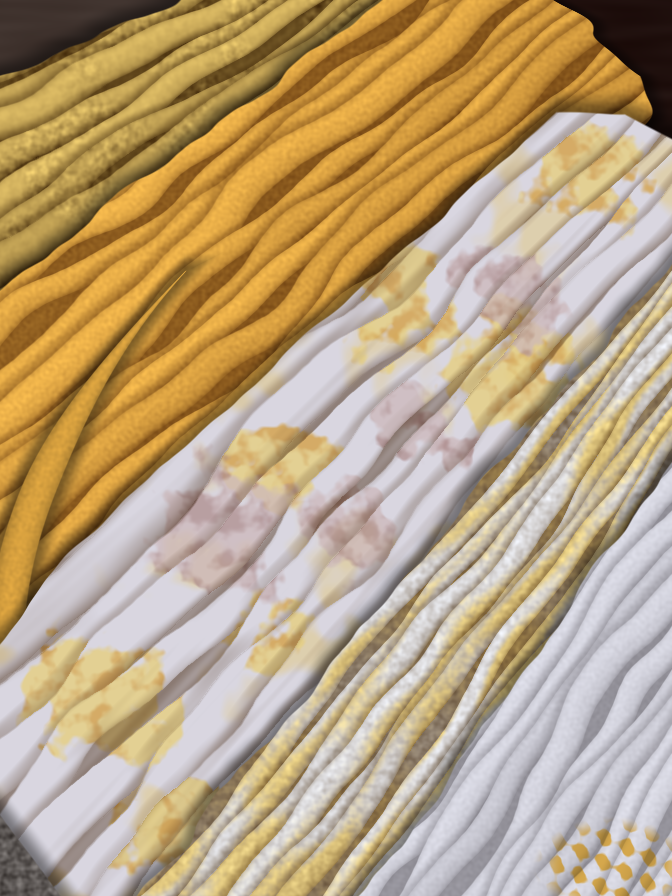
Write a Shadertoy shader that draws this texture.

```glsl
// Bundles of torn fabric strips fanning diagonally: terry, fleece, floral cotton, white strips.
// Each bundle is a wedge between two lines, filled by a loop of wavering strands, then
// textured with gradient noise and laid over the previous bundle with a soft shadow.

vec2 hash2(vec2 p) {
    p = vec2(dot(p, vec2(127.1, 311.7)), dot(p, vec2(269.5, 183.3)));
    return fract(sin(p) * 43758.5) * 2.0 - 1.0;
}

float noise(vec2 p) {
    vec2 i = floor(p), f = fract(p), w = f * f * (3.0 - 2.0 * f), e = vec2(0, 1);
    float low = mix(dot(hash2(i), f), dot(hash2(i + e.yx), f - e.yx), w.x);
    float high = mix(dot(hash2(i + e), f - e), dot(hash2(i + 1.0), f - 1.0), w.x);
    return mix(low, high, w.y);
}

float fbm(vec2 p) {
    return noise(p) + 0.5 * noise(p * 2.1 + 7.0) + 0.25 * noise(p * 4.3 + 3.0);
}

// Height above a line given as (offset, slope)
float above(vec2 p, vec2 line) {
    return p.y - line.x - line.y * p.x;
}

// Position across a wedge: 0 on the lower line, 1 on the upper
float across(vec2 p, vec2 lower, vec2 upper) {
    float h = above(p, lower);
    return h / (h - above(p, upper));
}

// Overlapping strands, painted from the top down: (light, strand id, offset in strand)
vec3 strands(float v, float along, float count, float wobble, float seed) {
    vec3 result = vec3(0.2, 0, 0);
    for (float id = count + 1.0; id > -4.0; id--) {
        vec2 rnd = hash2(vec2(id, seed));
        float sway = noise(vec2(along * 3.2 + rnd.x * 5.0, id * 3.7 + seed))
                   + 0.35 * noise(vec2(along * 9.0, id * 5.3 + seed));
        float d = (v * count - id - 0.5 - wobble * sway) / (0.62 + 0.14 * rnd.y);
        float fray = 0.06 * noise(vec2(along * 70.0, id * 9.1));
        float inside = 1.0 - smoothstep(0.9, 1.02, abs(d) + fray);
        float light = 0.82 + 0.2 * d - 0.42 * pow(min(abs(d), 1.0), 4.0) + 0.1 * rnd.x;
        float shadowed = result.x * mix(0.45, 1.0, smoothstep(0.9, 1.8, abs(d)));
        result.x = mix(shadowed, light, inside);
        if (inside > 0.5) result.yz = vec2(id, d);
    }
    return result;
}

// Lays a layer where d > 0 and casts a shadow just beyond its edge
void cover(inout vec3 color, vec3 layer, float d) {
    color *= mix(0.55, 1.0, smoothstep(0.0, 0.03, -d));
    color = mix(color, layer, smoothstep(-0.0015, 0.0015, d));
}

// Soft ragged flower: xy centre, z radius
float blossom(vec2 p, vec3 flower) {
    return 1.0 - smoothstep(0.75, 1.0, length(p - flower.xy) / flower.z + 0.9 * fbm(p * 19.0));
}

vec3 floralPrint(vec2 p) {
    vec3 pink[5] = vec3[5](vec3(0.32, 0.53, 0.1), vec3(0.51, 0.55, 0.06), vec3(0.6, 0.71, 0.05),
        vec3(0.68, 0.67, 0.05), vec3(0.76, 0.9, 0.07));
    vec3 yellow[7] = vec3[7](vec3(0.14, 0.29, 0.1), vec3(0.42, 0.63, 0.07), vec3(0.59, 0.88, 0.075),
        vec3(0.77, 0.77, 0.11), vec3(0.88, 1.07, 0.07), vec3(0.41, 0.38, 0.06), vec3(0.28, 0.08, 0.09));
    float tone = smoothstep(-0.1, 0.35, fbm(p * 24.0));
    vec3 cloth = mix(vec3(0.85, 0.84, 0.88), vec3(0.88, 0.79, 0.55), 0.6 * smoothstep(0.1, 0.35, fbm(p * 7.0 + 4.0)));
    vec3 gold = mix(vec3(0.9, 0.81, 0.5), vec3(0.83, 0.63, 0.28), tone);
    vec3 rose = mix(vec3(0.8, 0.72, 0.73), vec3(0.68, 0.55, 0.55), tone);
    for (int i = 0; i < 7; i++) cloth = mix(cloth, gold, 0.8 * blossom(p, yellow[i]));
    for (int i = 0; i < 5; i++) cloth = mix(cloth, rose, 0.75 * blossom(p, pink[i]));
    return cloth;
}

void mainImage(out vec4 fragColor, in vec2 fragCoord) {
    vec2 p = fragCoord / iResolution.xy * vec2(1, 4.0 / 3.0);
    vec2 terryTop = vec2(1.21, 0.47), fleeceTop = vec2(0.9, 0.76), floralTop = vec2(0.42, 0.9);
    vec2 mixedTop = vec2(-0.24, 1.18), whiteTop = vec2(-0.76, 1.4);
    float along = dot(p, vec2(0.62, 0.78));
    float ragged = 0.022 * fbm(vec2(along * 7.0, 2));
    float pile = noise(p * 150.0), loops = noise(p * 85.0) + 0.6 * pile;

    // Dark floor
    vec3 color = mix(vec3(0.25, 0.2, 0.18), vec3(0.12, 0.06, 0.05), smoothstep(0.3, 0.8, p.x));
    color += 0.05 * noise(p * vec2(8, 60));

    // Pale yellow terry with tufted patches
    vec3 s = strands(across(p, fleeceTop, terryTop), along, 6.0, 1.6, 2.0);
    float tufts = smoothstep(-0.1, 0.15, noise(p * 9.0 + s.y));
    vec3 layer = mix(vec3(0.33, 0.23, 0.08), vec3(0.86, 0.73, 0.39), s.x + loops * mix(0.1, 0.4, tufts));
    cover(color, layer, min(ragged - 0.8 * above(p, terryTop), 0.7 - p.x));

    // Golden fleece, brighter toward the left
    s = strands(across(p, floralTop, fleeceTop), along, 9.0, 1.8, 11.0);
    layer = mix(vec3(0.44, 0.26, 0.07), vec3(0.91, 0.68, 0.28), s.x + 0.14 - 0.12 * p.x + 0.2 * pile);
    float tips = 0.955 - 1.1 * max(p.y - 1.22, 0.0) + 0.06 * noise(p.yy * 14.0) - p.x;
    cover(color, layer, min(ragged - 0.75 * above(p, fleeceTop), tips));

    // Loose fleece strip tapering up the left side
    float bend = (p.y - 0.36) / 1.1;
    float width = 0.001 + 0.026 * (1.0 - smoothstep(0.6, 0.95, p.y));
    float offset = (p.x - bend * bend - 0.008) / width;
    float strip = min(width * (1.0 - abs(offset)), min(p.y - 0.36, 0.93 - p.y));
    cover(color, vec3(0.9, 0.67, 0.26) * (0.95 - 0.2 * offset * offset + 0.1 * pile), strip);

    // Floral cotton with pleats, the print broken from fold to fold
    float v = across(p, mixedTop, floralTop);
    s = strands(v, along, 7.0, 1.2, 23.0);
    float pleats = noise(vec2(along * 2.0, v * 24.0 + s.y));
    layer = floralPrint(p + 0.025 * hash2(vec2(s.y, 5)));
    layer *= mix(vec3(0.58, 0.5, 0.43), vec3(1), clamp(s.x + 0.18 + 0.4 * pleats, 0.0, 1.0));
    float drop = max(above(p, floralTop) + 0.05 * (1.0 - smoothstep(0.0, 0.1, p.x)),
                     p.y - 1.165 + 0.55 * max(p.x - 0.93, 0.0));
    cover(color, layer, 0.6 * ragged - 0.75 * drop);

    // Grey rug in the corner
    cover(color, vec3(0.36, 0.34, 0.33) + 0.25 * loops, 0.6 * (ragged - above(p, vec2(0.12, -1.3))));

    // Yellow and white terry
    s = strands(across(p, whiteTop, mixedTop), along, 8.0, 1.4, 37.0);
    float dyed = smoothstep(-0.2, 0.25, noise(vec2(along * 6.0, s.y * 4.3 + s.z * 0.5)) + 0.15 * loops);
    layer = mix(vec3(0.83, 0.82, 0.82), vec3(0.86, 0.76, 0.48), dyed);
    layer *= mix(vec3(0.5, 0.41, 0.3), vec3(1), s.x + 0.16 + 0.35 * loops);
    cover(color, layer, ragged - 0.65 * above(p, mixedTop));

    // White strips with yellow stitching low on the right
    s = strands(across(p, vec2(-1.45, 1.45), whiteTop), along, 11.0, 1.8, 51.0);
    layer = mix(vec3(0.5, 0.49, 0.52), vec3(0.82, 0.82, 0.86), s.x + 0.14 + 0.15 * pile);
    vec2 weave = mat2(0.87, -0.5, 0.5, 0.87) * p * 150.0;
    float checks = smoothstep(0.0, 0.4, sin(weave.x) * sin(weave.y * 0.7) + 0.4 * loops);
    checks *= 1.0 - smoothstep(0.6, 1.0, length((p - vec2(0.91, 0.045)) / vec2(0.12, 0.075)));
    layer = mix(layer, vec3(0.84, 0.66, 0.3) * (0.7 + 0.3 * s.x), checks);
    cover(color, layer, ragged - 0.6 * above(p, whiteTop));

    fragColor = vec4(clamp(color, 0.0, 1.0), 1);
}
```
